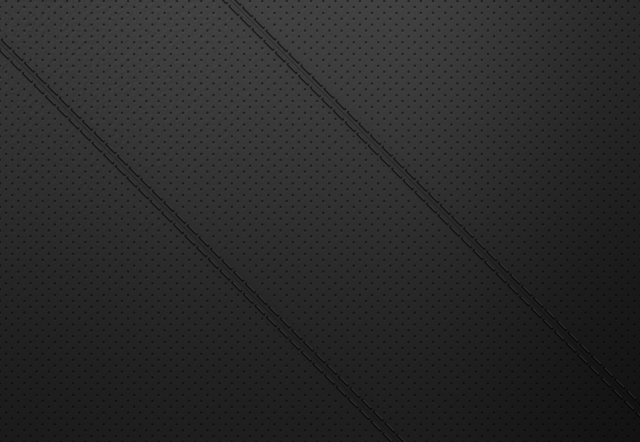
This texture is drawn by a Shadertoy shader. Its source:

```glsl
const vec2 HOLE_CELL = vec2(0.0276, 0.0266);
const float HOLE_RADIUS = 0.0027;
const float HOLE_SOFTNESS = 0.0016;
const float HOLE_DEPTH = 0.46;
const float HOLE_RIM = 0.030;
const float SEAM_FIRST = 0.902;     // x + y along the lower seam
const float SEAM_SECOND = 1.521;    // x + y along the upper seam
const float ROW_OFFSET = 0.0099;
const float STITCH_PERIOD = 0.0372;
const float STITCH_HALF = 0.0112;
const float STITCH_WIDTH = 0.0013;
const float STITCH_LIGHT = 0.19;
const float SEAM_CLEARANCE = 0.019;
const float GRAIN_SCALE = 95.0;
const float GRAIN_RELIEF = 0.085;
const float SHADE_LOW = 0.112;
const float SHADE_HIGH = 0.258;

vec2 hashGradient(vec2 cell) {
    vec2 h = vec2(dot(cell, vec2(127.1, 311.7)), dot(cell, vec2(269.5, 183.3)));
    return 2.0 * fract(sin(h) * 43758.5) - 1.0;
}

float gradientNoise(vec2 p) {
    vec2 i = floor(p), f = fract(p);
    vec2 u = f * f * f * (f * (f * 6.0 - 15.0) + 10.0);
    vec2 e = vec2(0.0, 1.0);
    float a = dot(hashGradient(i), f);
    float b = dot(hashGradient(i + e.yx), f - e.yx);
    float c = dot(hashGradient(i + e.xy), f - e.xy);
    float d = dot(hashGradient(i + e.yy), f - e.yy);
    return mix(mix(a, b, u.x), mix(c, d, u.x), u.y);
}

float grainHeight(vec2 p) {
    return gradientNoise(p * GRAIN_SCALE) + 0.5 * gradientNoise(p * GRAIN_SCALE * 2.1 + 7.3);
}

// Soft overhead light, fading to the sides and the foot
float ambientShade(vec2 p) {
    float shade = mix(SHADE_LOW, SHADE_HIGH, smoothstep(-0.12, 1.12, p.y));
    shade *= 1.0 - 0.40 * smoothstep(0.85, 1.52, p.x);
    shade *= 1.0 - 0.10 * smoothstep(0.45, 0.0, p.x);
    return shade;
}

// Distance to the nearest centre of a staggered grid
float holeDistance(vec2 p) {
    vec2 a = (fract(p / HOLE_CELL) - 0.5) * HOLE_CELL;
    vec2 b = (fract(p / HOLE_CELL + 0.5) - 0.5) * HOLE_CELL;
    return min(length(a), length(b));
}

float disc(float distance, float radius, float blur) {
    return 1.0 - smoothstep(radius - blur, radius + blur, distance);
}

float capsule(vec2 q, float halfLength) {
    q.x -= clamp(q.x, -halfLength, halfLength);
    return length(q);
}

void mainImage(out vec4 fragColor, in vec2 fragCoord) {
    vec2 p = fragCoord / iResolution.y;
    float blur = max(0.6 / iResolution.y, 0.0010);
    float shade = ambientShade(p);

    // Seam frame: x runs along the stitching, y across it
    float diagonal = p.x + p.y;
    float first = diagonal - SEAM_FIRST, second = diagonal - SEAM_SECOND;
    float across = (abs(first) < abs(second) ? first : second) * inversesqrt(2.0);
    float along = (p.x - p.y) * inversesqrt(2.0);
    float open = smoothstep(SEAM_CLEARANCE - 0.002, SEAM_CLEARANCE + 0.002, abs(across));

    // Leather grain lit from the upper left
    vec2 lightStep = vec2(-0.0022, 0.0030);
    float slope = grainHeight(p) - grainHeight(p + lightStep);
    float worn = mix(0.6, 1.7, smoothstep(0.9, 0.0, length(p - vec2(0.1, 0.95))));
    shade *= 1.0 + GRAIN_RELIEF * worn * slope;

    // Punched holes with a lit lower rim
    float soft = max(blur, HOLE_SOFTNESS);
    float hole = disc(holeDistance(p), HOLE_RADIUS, soft) * open;
    float rim = disc(holeDistance(p + vec2(-0.0006, 0.0036)), HOLE_RADIUS, soft) * open;
    shade += HOLE_RIM * rim * (1.0 - hole) * (0.2 + 2.5 * shade);
    shade *= 1.0 - HOLE_DEPTH * hole;

    // Padded edges and the crease between the stitch rows
    shade *= 1.0 - 0.05 * exp(-pow(across / 0.018, 2.0));
    shade *= 1.0 - 0.25 * disc(abs(across), 0.0011, blur);

    // Two rows of thread, each stitch set in a dark groove
    for (int i = 0; i < 2; i++) {
        float side = float(2 * i - 1);
        float phase = along / STITCH_PERIOD + 0.35 * float(i);
        vec2 q = vec2((fract(phase) - 0.5) * STITCH_PERIOD, across - side * ROW_OFFSET);
        float groove = disc(capsule(q + vec2(0.0, 0.0010), STITCH_HALF + 0.002), 0.0031, 1.3 * blur);
        float thread = disc(capsule(q - vec2(0.0, 0.0007), STITCH_HALF), STITCH_WIDTH, blur);
        shade *= 1.0 - 0.56 * groove;
        shade += STITCH_LIGHT * thread * (0.5 + 2.0 * shade);
    }

    fragColor = vec4(vec3(clamp(shade, 0.0, 1.0)), 1.0);
}
```
